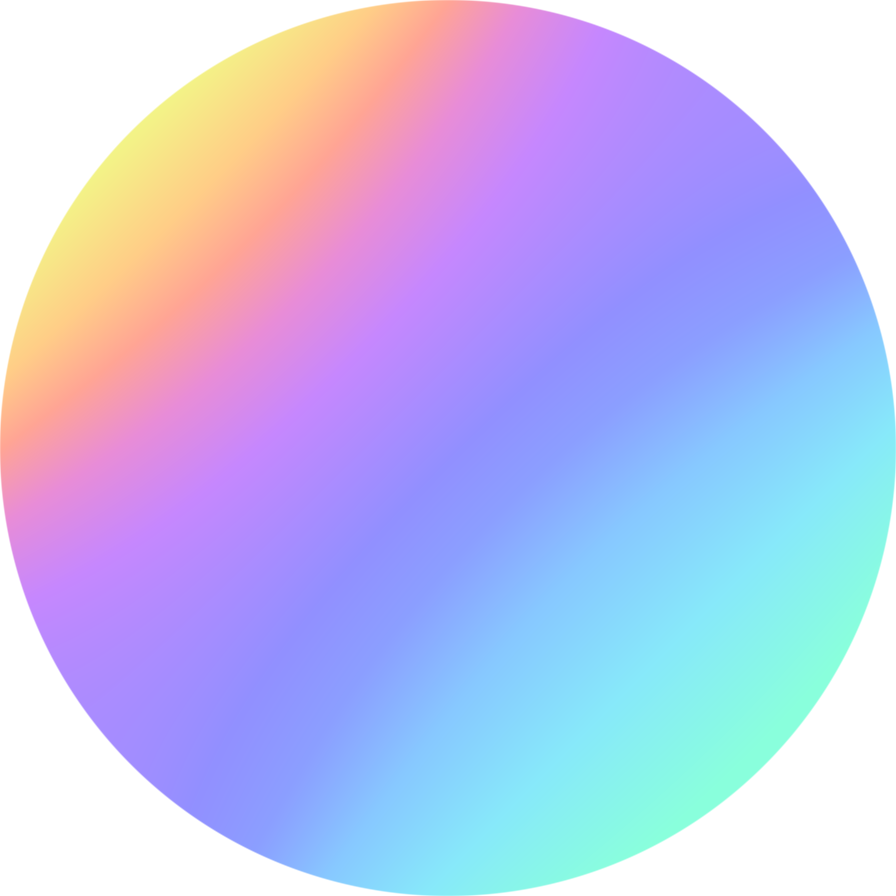
Reproduce this background procedurally as a three.js fragment shader.

```glsl
// A white field with one full-width disc, filled by a diagonal pastel sweep from
// yellow at the upper left to mint at the lower right. The sweep position is bent
// by a wave, so the colour bands curve gently away from straight diagonals.

#define RADIUS 0.5
#define EDGE 0.0012
#define BEND 0.12
#define BEND_PEAK 0.32
#define BEND_PERIOD 0.56

varying vec2 vUv;

const float TAU = 6.2831853;

const vec3 WHITE  = vec3(1.0);
const vec3 YELLOW = vec3(0.953, 0.953, 0.530);
const vec3 AMBER  = vec3(1.000, 0.804, 0.530);
const vec3 CORAL  = vec3(1.000, 0.645, 0.582);
const vec3 PINK   = vec3(0.910, 0.550, 0.843);
const vec3 VIOLET = vec3(0.776, 0.530, 0.996);
const vec3 INDIGO = vec3(0.570, 0.563, 1.000);
const vec3 BLUE   = vec3(0.545, 0.622, 1.000);
const vec3 SKY    = vec3(0.530, 0.784, 1.000);
const vec3 CYAN   = vec3(0.530, 0.912, 0.980);
const vec3 MINT   = vec3(0.537, 1.000, 0.863);

// Linear blend from one colour to the next between two sweep positions.
vec3 blendStop(vec3 from, vec3 to, float start, float end, float t) {
  return mix(from, to, clamp((t - start) / (end - start), 0.0, 1.0));
}

// Colour ramp along the sweep.
vec3 pastelRamp(float t) {
  vec3 color = YELLOW;
  color = blendStop(color, AMBER,  0.150, 0.220, t);
  color = blendStop(color, CORAL,  0.220, 0.273, t);
  color = blendStop(color, PINK,   0.273, 0.332, t);
  color = blendStop(color, VIOLET, 0.332, 0.397, t);
  color = blendStop(color, INDIGO, 0.397, 0.508, t);
  color = blendStop(color, BLUE,   0.508, 0.565, t);
  color = blendStop(color, SKY,    0.565, 0.640, t);
  color = blendStop(color, CYAN,   0.640, 0.735, t);
  color = blendStop(color, MINT,   0.735, 0.840, t);
  return color;
}

// Diagonal position, 0 at the upper left and 1 at the lower right, with bent bands.
float sweepPosition(vec2 uv) {
  float along = 0.5 * (uv.x + 1.0 - uv.y);
  float across = uv.x + uv.y - 1.0;
  float wave = cos(TAU * (along - BEND_PEAK) / BEND_PERIOD);
  return along + BEND * across * across * wave;
}

void main() {
  // Disc with a softened rim
  float rimDistance = length(vUv - 0.5) - RADIUS;
  float disc = 1.0 - smoothstep(-EDGE, EDGE, rimDistance);

  vec3 sweep = pastelRamp(sweepPosition(vUv));
  gl_FragColor = vec4(mix(WHITE, sweep, disc), 1.0);
}
```
